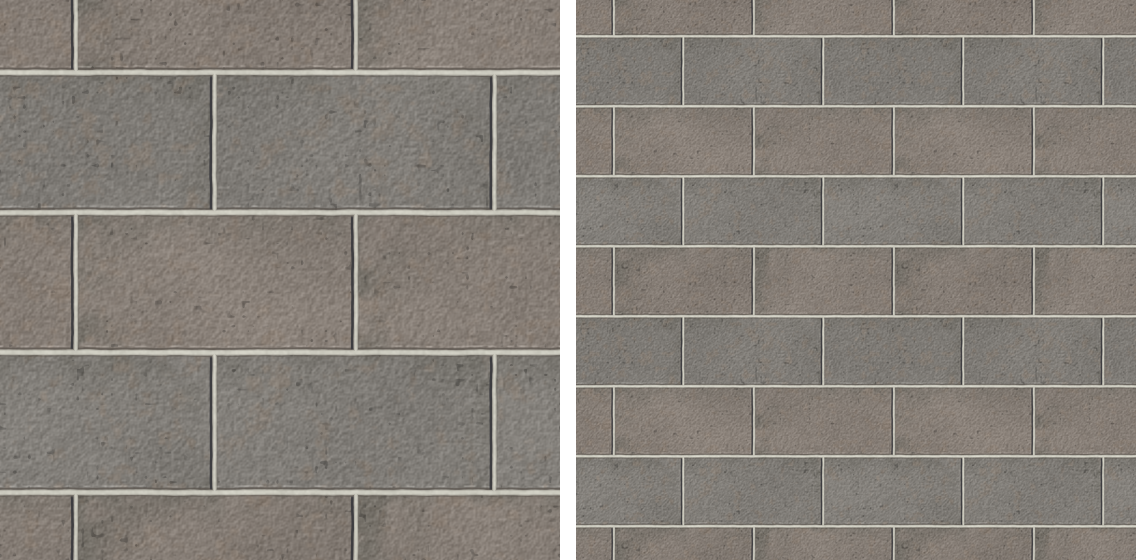
Left, the tile; right, the same tile 2 across and 2 down.
Write a three.js fragment shader that draws this texture.

```glsl
#define GRID vec2(2.0, 4.0)
#define JOINT_Y 0.1205
#define EVEN_X 0.383
#define ODD_X 0.1355
#define JOINT_HALF vec2(0.0038, 0.0050)
#define SOFT 0.0012
#define SHADOW_WIDTH 0.0048
#define WOBBLE 0.0012
#define GRAIN 0.085
#define RELIEF 0.10

varying vec2 vUv;

const vec3 WARM_BLOCK = vec3(0.528, 0.494, 0.464);
const vec3 COOL_BLOCK = vec3(0.503, 0.490, 0.470);
const vec3 MOSS_STAIN = vec3(0.425, 0.415, 0.385);
const vec3 RUST_STAIN = vec3(0.550, 0.485, 0.425);
const vec3 MORTAR = vec3(0.805, 0.800, 0.755);
const vec3 MORTAR_EDGE = vec3(0.670, 0.660, 0.620);
const vec3 SHADOW = vec3(0.225, 0.225, 0.240);
const vec3 LOWER_RIM = vec3(0.360, 0.335, 0.310);

float hash(vec2 p) {
  vec3 h = fract(vec3(p.xyx) * 0.1031);
  h += dot(h, h.yzx + 33.33);
  return fract((h.x + h.y) * h.z);
}

// Value noise that wraps after a whole number of cells
float noise(vec2 p, vec2 cells, float seed) {
  vec2 q = p * cells;
  vec2 i = floor(q);
  vec2 f = q - i;
  f = f * f * (3.0 - 2.0 * f);
  vec2 a = mod(i, cells) + seed;
  vec2 b = mod(i + 1.0, cells) + seed;
  return mix(mix(hash(a), hash(vec2(b.x, a.y)), f.x),
             mix(hash(vec2(a.x, b.y)), hash(b), f.x), f.y);
}

float fbm(vec2 p, float cells, float seed) {
  float sum = 0.0;
  float weight = 0.5;
  for (int i = 0; i < 4; i++) {
    sum += weight * noise(p, vec2(cells), seed);
    cells *= 2.0;
    seed += 17.0;
    weight *= 0.5;
  }
  return sum / 0.9375;
}

float surface(vec2 p) {
  return 0.6 * noise(p, vec2(150.0), 5.0) + 0.4 * noise(p, vec2(260.0), 41.0);
}

// Soft band between two distances
float band(float d, float lo, float hi) {
  return smoothstep(lo - SOFT, lo + SOFT, d) * (1.0 - smoothstep(hi - SOFT, hi + SOFT, d));
}

void main() {
  // Running bond layout with slightly uneven edges
  vec2 wobble = vec2(fbm(vUv, 32.0, 3.0), fbm(vUv, 32.0, 71.0)) - 0.5;
  vec2 p = vUv + WOBBLE * 2.0 * wobble;
  float row = mod(floor((p.y - JOINT_Y) * GRID.y), GRID.y);
  float odd = mod(row, 2.0);
  vec2 cell = (p - vec2(mix(EVEN_X, ODD_X, odd), JOINT_Y)) * GRID;
  vec2 id = vec2(mod(floor(cell.x), GRID.x), row);
  vec2 near = fract(cell) / GRID;
  vec2 far = 1.0 / GRID - near;
  vec2 gap = min(near, far) - JOINT_HALF;

  // Block tone, broad stains and darker upper and left margins
  float cloud = fbm(vUv, 7.0, 13.0);
  float patches = fbm(vUv, 24.0, 29.0);
  vec3 color = mix(COOL_BLOCK, WARM_BLOCK, odd);
  color *= 0.985 + 0.03 * hash(id + 9.0);
  color *= 0.94 + 0.12 * cloud;
  float margin = exp(-near.x * 22.0) * odd + 0.7 * exp(-far.y * 30.0)
    + 0.6 * exp(-far.x * 25.0) * (1.0 - odd);
  color = mix(color, MOSS_STAIN, clamp(margin * smoothstep(0.25, 0.75, patches), 0.0, 0.65));
  color = mix(color, RUST_STAIN, 0.35 * smoothstep(0.55, 0.8, fbm(vUv, 38.0, 57.0)));

  // Grain, raking relief and small pits
  float height = surface(vUv);
  float slope = height - surface(vUv + vec2(0.0022, -0.0022));
  color += GRAIN * (height - 0.5) + RELIEF * slope;
  float pits = smoothstep(0.80, 0.95, noise(vUv, vec2(115.0), 83.0));
  color *= 1.0 - 0.22 * pits * smoothstep(0.4, 0.65, patches);

  // Worn rims: pale crust and dark line below, thin dark line above
  float chips = noise(vUv, vec2(90.0), 37.0);
  color += 0.10 * band(near.y, 0.0095, 0.0125) * smoothstep(0.25, 0.75, chips);
  color = mix(color, LOWER_RIM, 0.75 * band(near.y, JOINT_HALF.y, 0.0085));
  color = mix(color, LOWER_RIM, (0.25 + 0.45 * chips) * band(far.y, JOINT_HALF.y, 0.0075));
  color = mix(color, MOSS_STAIN, 0.5 * chips * band(near.x, JOINT_HALF.x, 0.0065));

  // Cast shadow along the right edge of each block
  float shade = band(far.x, JOINT_HALF.x, JOINT_HALF.x + SHADOW_WIDTH);
  shade *= smoothstep(0.005, 0.010, far.y) * smoothstep(0.004, 0.008, near.y);
  color = mix(color, SHADOW, 0.95 * shade);

  // Mortar, brightest along its middle
  float joint = min(gap.x, gap.y);
  vec3 mortar = mix(MORTAR, MORTAR_EDGE, smoothstep(-0.0035, 0.0, joint));
  mortar += 0.07 * (surface(vUv + 0.37) - 0.5) - 0.05 * (patches - 0.5);
  color = mix(mortar, color, smoothstep(-SOFT, SOFT, joint));

  gl_FragColor = vec4(clamp(color, 0.0, 1.0), 1.0);
}
```
